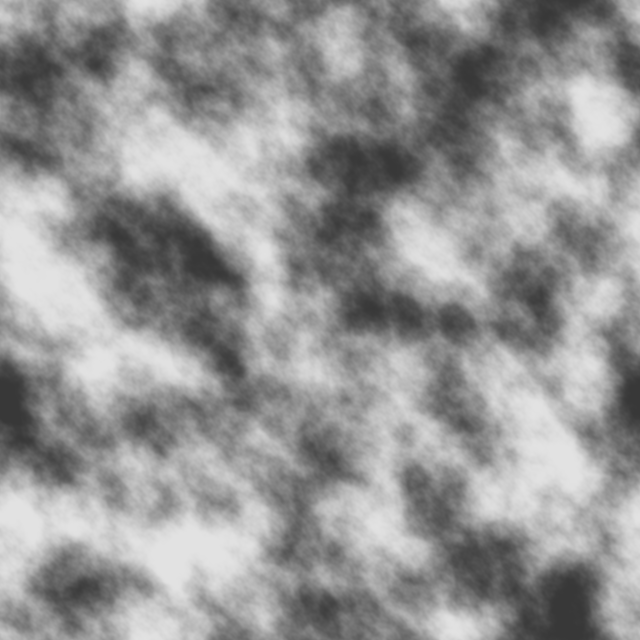
This texture is drawn by a WebGL 1 fragment shader. Its source:

```glsl
precision highp float;
// Seamless grey clouds: fractal gradient noise on a lattice turned to the
// diagonals and stretched toward the lower right, then pressed through a
// soft curve that flattens the darkest and lightest patches.

uniform vec2 u_resolution;

// Unit gradient at a lattice corner; corners one tile apart share a key.
vec2 cornerGradient(vec2 corner, float scale) {
  vec2 key = vec2(3.0 * corner.x - 4.0 * corner.y, 3.0 * corner.x + 4.0 * corner.y);
  key = floor(mod(key + 0.5, 24.0 * scale));
  float random = fract(sin(dot(key + 0.37 * scale, vec2(12.9898, 78.233))) * 43758.5453);
  float angle = 6.2831853 * random;
  return vec2(cos(angle), sin(angle));
}

float cornerValue(vec2 cell, vec2 local, vec2 offset, float scale) {
  return dot(cornerGradient(cell + offset, scale), local - offset);
}

float gradientNoise(vec2 q, float scale) {
  vec2 cell = floor(q);
  vec2 local = q - cell;
  vec2 fade = local * local * local * (local * (local * 6.0 - 15.0) + 10.0);
  float low = mix(cornerValue(cell, local, vec2(0.0, 0.0), scale),
                  cornerValue(cell, local, vec2(1.0, 0.0), scale), fade.x);
  float high = mix(cornerValue(cell, local, vec2(0.0, 1.0), scale),
                   cornerValue(cell, local, vec2(1.0, 1.0), scale), fade.x);
  return mix(low, high, fade.y);
}

// Octaves are shifted apart so their lattice points do not line up.
float clouds(vec2 p) {
  vec2 diagonal = vec2(4.0 * (p.x + p.y), 3.0 * (p.y - p.x));
  float sum = 0.0;
  float scale = 1.0;
  float weight = 1.0;
  for (int octave = 0; octave < 6; octave++) {
    vec2 shift = vec2(0.37, 0.61) * float(octave);
    sum += weight * gradientNoise(diagonal * scale + shift, scale);
    scale *= 2.0;
    weight *= 0.54;
  }
  return sum;
}

void main() {
  vec2 p = gl_FragCoord.xy / u_resolution;
  float tone = smoothstep(0.0, 1.0, 0.54 + 0.89 * clouds(p));
  gl_FragColor = vec4(vec3(mix(0.22, 0.885, tone)), 1.0);
}
```
